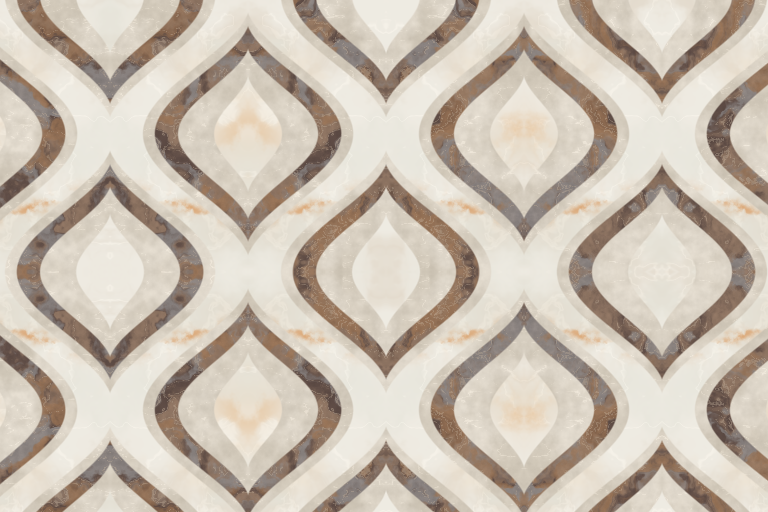
This pattern is drawn by a Shadertoy shader. Its source:

```glsl
float hash(vec2 p) {
    vec3 h = fract(vec3(p.xyx) * 0.1031);
    h += dot(h, h.yzx + 33.33);
    return fract((h.x + h.y) * h.z);
}

float noise(vec2 p) {
    vec2 i = floor(p), f = fract(p);
    f = f * f * (3.0 - 2.0 * f);
    return mix(mix(hash(i), hash(i + vec2(1, 0)), f.x),
               mix(hash(i + vec2(0, 1)), hash(i + vec2(1, 1)), f.x), f.y);
}

float fbm(vec2 p) {
    float sum = 0.0, amp = 0.5;
    for (int i = 0; i < 5; i++) {
        sum += amp * noise(p);
        p = mat2(1.6, 1.2, -1.2, 1.6) * p + 17.3;
        amp *= 0.5;
    }
    return sum / 0.97;
}

// Thin bright lines where the noise crosses its middle value
float veins(vec2 p, float width) {
    return 1.0 - smoothstep(0.0, width, abs(fbm(p) - 0.5));
}

// Approximate signed distance to a pointed ogee of half size (w, h)
float ogee(vec2 q, float w, float h) {
    float t = 2.785 * min(abs(q.y) / h, 1.12);
    float slope = 1.437 * w / h * sin(t);
    return (abs(q.x) - w * (0.484 + 0.516 * cos(t))) / sqrt(1.0 + slope * slope);
}

vec3 creamOnyx(vec2 p) {
    vec2 warp = vec2(fbm(p * 5.0), fbm(p * 5.0 + 31.0));
    float cloud = fbm(p * 4.0 + warp * 2.0);
    vec3 col = mix(vec3(0.89, 0.855, 0.80), vec3(0.935, 0.92, 0.885), smoothstep(0.25, 0.65, cloud));
    col = mix(col, vec3(0.89, 0.89, 0.85), 0.5 * smoothstep(0.5, 0.75, warp.x));
    return col + 0.025 * veins(p * 7.0 + warp, 0.03);
}

vec3 beigeMarble(vec2 p) {
    float grain = fbm(p * 38.0);
    vec3 col = mix(vec3(0.81, 0.775, 0.715), vec3(0.88, 0.85, 0.80), smoothstep(0.25, 0.75, fbm(p * 9.0)));
    col += 0.09 * (grain - 0.5);
    float scratch = veins(vec2(p.x * 9.0 + p.y * 5.0, p.y * 22.0), 0.025);
    return col + 0.05 * scratch * smoothstep(0.4, 0.65, grain);
}

vec3 darkMarble(vec2 p, float seed) {
    p += seed * 23.0;
    vec2 warp = vec2(fbm(p * 7.0), fbm(p * 7.0 + 11.0)) - 0.5;
    vec2 s = vec2(p.x * 15.0 + p.y * 7.0, p.y * 8.0 - p.x * 3.0) + warp * 5.0;
    vec3 col = mix(vec3(0.36, 0.29, 0.265), vec3(0.55, 0.45, 0.38), smoothstep(0.3, 0.65, fbm(s)));
    float slate = smoothstep(0.42, 0.66, fbm(s * 0.8 + 41.0) + 0.12 * (seed - 0.5));
    col = mix(col, vec3(0.55, 0.53, 0.525), 0.85 * slate);
    float rust = smoothstep(0.5, 0.68, fbm(s * 0.7 + 83.0));
    col = mix(col, vec3(0.61, 0.45, 0.32), 0.65 * rust);
    col = mix(col, vec3(0.75, 0.68, 0.60), 0.4 * veins(s * 0.8 + 7.0, 0.022));
    return col * (0.92 + 0.16 * fbm(p * 60.0));
}

void mainImage(out vec4 fragColor, in vec2 fragCoord) {
    // One unit is one repeat
    float period = 0.539;
    vec2 g = ((fragCoord - 0.5 * iResolution.xy) / iResolution.y - vec2(0.004, -0.031)) / period;
    float px = 1.0 / (iResolution.y * period);

    // Nearest centre of the two interleaved lattices
    vec2 idA = round(g), idB = floor(g) + 0.5;
    vec2 a = abs(g - idA), b = abs(g - idB);
    bool onA = a.x + a.y < b.x + b.y;
    vec2 id = onA ? idA : idB;
    vec2 q = g - id;

    // Book-matched stone coordinates
    float seed = hash(vec2(id.x * 2.0 + 40.0, abs(id.y) * 2.0 + 9.0));
    vec2 slab = vec2(abs(q.x), q.y * (g.y < 0.0 ? -1.0 : 1.0));
    vec2 ribbon = vec2(a.x, abs(g.y));

    // Ribbon with amber streaks
    vec3 col = creamOnyx(ribbon + 3.0);
    vec2 s = ribbon - vec2(0.27, 0.245);
    float line = s.y + 0.35 * s.x + 0.09 * (fbm(ribbon * 14.0) - 0.5);
    float streak = exp(-line * line * 1500.0 - s.x * s.x * 70.0);
    col = mix(col, vec3(0.86, 0.66, 0.47), streak * smoothstep(0.35, 0.65, fbm(ribbon * 22.0 + 5.0)));
    float haze = smoothstep(0.55, 0.75, fbm(ribbon * 3.0 + 60.0));
    col = mix(col, vec3(0.91, 0.82, 0.70), 0.5 * haze);

    // Nested ogees from the outside in
    vec3 beige = beigeMarble(slab + seed * 9.0 + 2.0);
    col = mix(col, beige, smoothstep(px, -px, ogee(q, 0.381, 0.437)));
    col = mix(col, darkMarble(slab, seed), smoothstep(px, -px, ogee(q, 0.338, 0.388)));
    col = mix(col, beige, smoothstep(px, -px, ogee(q, 0.254, 0.306)));

    // Onyx heart, warmer in every other column
    vec3 heart = creamOnyx(slab + seed * 5.0 + 8.0);
    if (!onA) {
        float amber = smoothstep(0.4, 0.7, fbm(slab * 11.0 + seed * 7.0)) * exp(-dot(q, q) * 60.0);
        heart = mix(heart, vec3(0.90, 0.77, 0.62), 0.25 * exp(-dot(q, q) * 90.0) + 0.6 * amber);
    }
    col = mix(col, heart, smoothstep(px, -px, ogee(q, 0.123, 0.207)));

    fragColor = vec4(col, 1.0);
}
```
